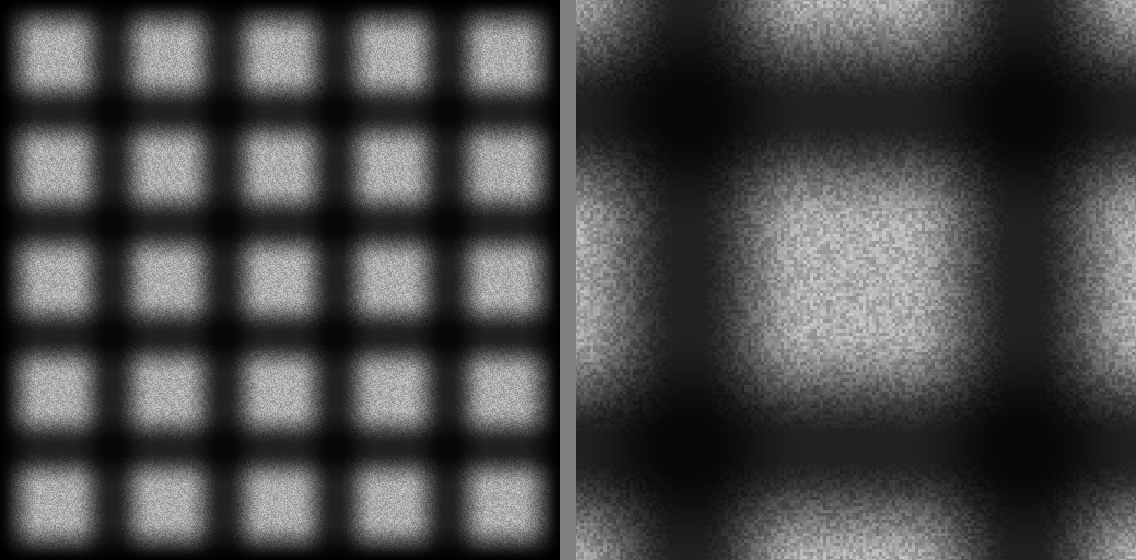
Left: the whole. Right: its middle third, enlarged.
Reproduce this pattern procedurally as a Shadertoy shader.

```glsl
// Draws a five by five grid of soft, grainy grey glowing squares on black.

float hash(vec2 p) {
    return fract(sin(dot(p, vec2(12.9898, 78.233))) * 43758.5453);
}

void mainImage(out vec4 fragColor, in vec2 fragCoord) {
    vec2 uv = fragCoord / iResolution.xy;

    // Distance to the nearest cell border on each axis, 0.5 at the centre
    vec2 border = 0.5 - abs(fract(uv * 5.0) - 0.5);
    vec2 ramp = smoothstep(0.03, 0.36, border);

    // The faint floor leaves grey bands that cross in black corners
    vec2 profile = mix(vec2(0.19), vec2(1.0), ramp);

    // The outer rim fades to black on all sides, so opposite edges agree
    vec2 rim = smoothstep(-0.004, 0.026, min(uv, 1.0 - uv));
    profile *= rim;
    float grey = 0.68 * profile.x * profile.y;

    // Fine grain grows with the glow; its whole-number grid wraps
    float grain = hash(floor(uv * 512.0)) - 0.5;
    grey += 0.23 * grain * sqrt(ramp.x * ramp.y) * rim.x * rim.y;

    fragColor = vec4(vec3(clamp(grey, 0.0, 1.0)), 1.0);
}
```
